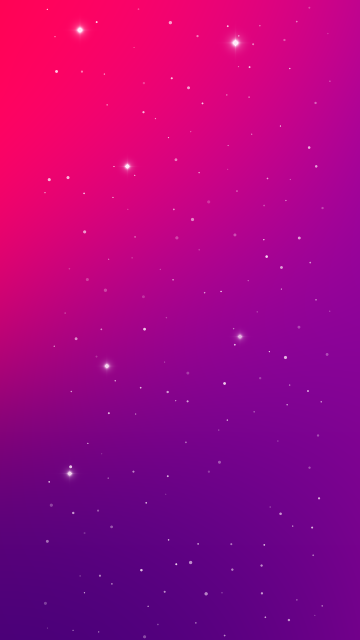
Write a WebGL 1 fragment shader that draws this background.

```glsl
precision highp float;
// Starry dusk gradient: hot pink at the upper left melts into deep violet below.
// Colour rows are blended by a smooth spline, then hashed grid cells scatter
// pale dots and a few larger glowing stars are laid on top.

uniform vec2 u_resolution;

const float ASPECT = 0.5625;        // width over height of the layout
const float ROW_GAPS = 4.0;         // colour rows are evenly spaced
const float CELLS = 21.0;           // dot cells per canvas height
const float DOT_CHANCE = 0.86;
const float DOT_MIN = 0.0009;
const float DOT_MAX = 0.0026;
const vec2 DOT_SPAN = vec2(0.07, 0.52);
const vec3 STAR_WHITE = vec3(1.0, 0.92, 0.98);

// Left, middle and right colours of each row, from top to bottom
const vec3 TOP_L = vec3(1.00, 0.01, 0.32);
const vec3 TOP_M = vec3(0.96, 0.01, 0.43);
const vec3 TOP_R = vec3(0.77, 0.01, 0.55);
const vec3 HIGH_L = vec3(1.00, 0.01, 0.40);
const vec3 HIGH_M = vec3(0.86, 0.01, 0.50);
const vec3 HIGH_R = vec3(0.65, 0.01, 0.60);
const vec3 MID_L = vec3(0.79, 0.01, 0.46);
const vec3 MID_M = vec3(0.62, 0.01, 0.57);
const vec3 MID_R = vec3(0.55, 0.01, 0.60);
const vec3 LOW_L = vec3(0.39, 0.01, 0.48);
const vec3 LOW_M = vec3(0.41, 0.01, 0.53);
const vec3 LOW_R = vec3(0.48, 0.01, 0.56);
const vec3 BASE_L = vec3(0.28, 0.00, 0.47);
const vec3 BASE_M = vec3(0.32, 0.00, 0.49);
const vec3 BASE_R = vec3(0.44, 0.00, 0.54);

float hash(vec2 p) {
  vec3 q = fract(vec3(p.xyx) * 0.1031);
  q += dot(q, q.yzx + 33.33);
  return fract((q.x + q.y) * q.z);
}

// Parabola through the three colours at x = 0, 0.5 and 1
vec3 rowColor(vec3 left, vec3 middle, vec3 right, float x) {
  return left * (1.0 - x) * (1.0 - 2.0 * x)
       + middle * 4.0 * x * (1.0 - x)
       + right * x * (2.0 * x - 1.0);
}

// Quadratic spline weight of a row at distance d
float rowWeight(float d) {
  d = abs(d);
  float tail = max(1.5 - d, 0.0);
  return d < 0.5 ? 0.75 - d * d : 0.5 * tail * tail;
}

vec3 backdrop(vec2 uv) {
  float t = (1.0 - uv.y) * ROW_GAPS;
  float wTop = rowWeight(t) + rowWeight(t + 1.0);
  float wBase = rowWeight(t - 4.0) + rowWeight(t - 5.0);
  return rowColor(TOP_L, TOP_M, TOP_R, uv.x) * wTop
       + rowColor(HIGH_L, HIGH_M, HIGH_R, uv.x) * rowWeight(t - 1.0)
       + rowColor(MID_L, MID_M, MID_R, uv.x) * rowWeight(t - 2.0)
       + rowColor(LOW_L, LOW_M, LOW_R, uv.x) * rowWeight(t - 3.0)
       + rowColor(BASE_L, BASE_M, BASE_R, uv.x) * wBase;
}

// One dot of random place, size and strength in each grid cell
float dots(vec2 p, float pixel) {
  vec2 cell = floor(p * CELLS);
  vec2 jitter = vec2(hash(cell + 3.7), hash(cell + 19.3));
  vec2 center = (cell + 0.1 + 0.8 * jitter) / CELLS;
  float size = hash(cell + 41.9);
  float radius = mix(DOT_MIN, DOT_MAX, size * size);
  float strength = mix(0.2, 0.9, hash(cell + 67.1));
  float present = step(hash(cell + 83.5), DOT_CHANCE)
                * step(DOT_SPAN.x, center.x) * step(center.x, DOT_SPAN.y);
  float edge = 0.6 * pixel;
  float disc = 1.0 - smoothstep(radius - edge, radius + edge, distance(p, center));
  return disc * strength * present;
}

// Bright core, soft halo and short crossed rays
float glowStar(vec2 p, vec2 center, float size) {
  vec2 d = abs(p - center) / size;
  float r2 = dot(d, d);
  float core = exp(-r2 * 1.4);
  float halo = 0.28 * exp(-r2 * 0.22);
  float rays = 0.4 * (exp(-d.x * 0.8 - d.y * 5.0) + exp(-d.y * 0.8 - d.x * 5.0));
  return min(core + halo + rays, 1.0);
}

void main() {
  vec2 uv = gl_FragCoord.xy / u_resolution;
  vec2 p = (gl_FragCoord.xy - 0.5 * u_resolution) / u_resolution.y
         + 0.5 * vec2(ASPECT, 1.0);

  vec3 color = backdrop(uv);
  color = mix(color, STAR_WHITE, dots(p, 1.0 / u_resolution.y));

  // Large stars
  float glow = glowStar(p, vec2(0.125, 0.953), 0.0052);
  glow += glowStar(p, vec2(0.368, 0.933), 0.0060);
  glow += glowStar(p, vec2(0.199, 0.740), 0.0042);
  glow += 0.75 * glowStar(p, vec2(0.375, 0.474), 0.0038);
  glow += 0.9 * glowStar(p, vec2(0.167, 0.428), 0.0040);
  glow += 0.9 * glowStar(p, vec2(0.109, 0.260), 0.0040);
  color = mix(color, STAR_WHITE, min(glow, 1.0));

  gl_FragColor = vec4(color, 1.0);
}
```
